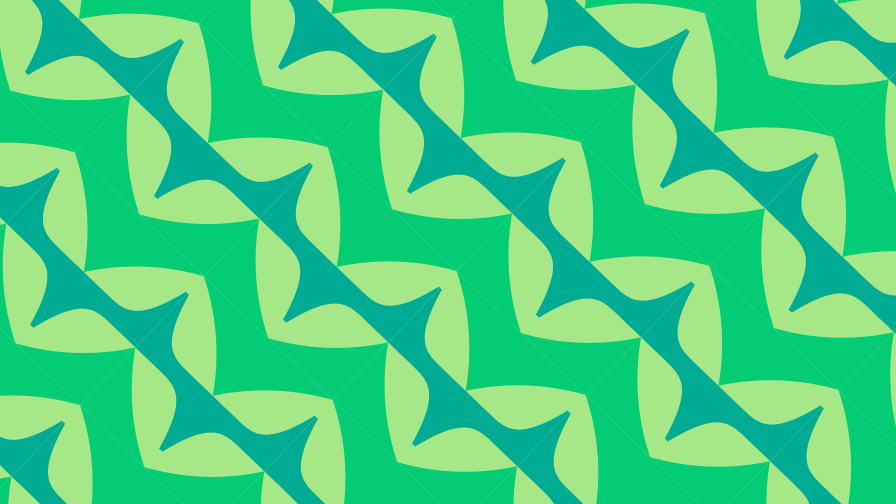
Reproduce this pattern procedurally as a Shadertoy shader.

```glsl
// Diagonal teal bands with thorn-like hooks, edged by pale leaf lobes on green.
// A tilted square lattice is folded into one half lobe by glide symmetry;
// a circular arc bounds the leaf, a quartic curve the band, and hairlines the tiles.

const vec3 GREEN = vec3(0.01, 0.80, 0.46);
const vec3 LEAF  = vec3(0.65, 0.91, 0.53);
const vec3 TEAL  = vec3(0.00, 0.67, 0.58);

const float TILE_SIDE  = 0.3548;             // in canvas heights
const float TILT       = 0.7653;             // radians, clockwise
const vec2  TILE_ORIGIN = vec2(0.906, 0.462);
const float BAND_HALF  = 0.052;              // the rest is in tile sides
const float SEAM_WIDTH = 0.0045;
const float SEAM_GLOW  = 0.25;

// Canvas position to tile coordinates: x along the bands, y across them.
vec2 toTile(vec2 p, vec2 origin, float angle, float side) {
    vec2 d = p - origin;
    float c = cos(angle), s = sin(angle);
    return vec2(c * d.x - s * d.y, -s * d.x - c * d.y) / side;
}

// Folds a tile to one half lobe: x from the lobe axis, y from the band centre.
vec2 foldLobe(vec2 tile) {
    float across = fract(tile.y) - 0.5;
    float shift = across < 0.0 ? 0.5 : 0.0;
    return vec2(abs(fract(tile.x + shift) - 0.5), abs(across));
}

// Signed distance to the circle through a and b that bulges up and right.
float arcDistance(vec2 p, vec2 a, vec2 b, float bulge) {
    vec2 chord = b - a;
    float radius = (0.25 * dot(chord, chord) + bulge * bulge) / (2.0 * bulge);
    vec2 outward = normalize(vec2(-chord.y, chord.x));
    vec2 centre = 0.5 * (a + b) - outward * (radius - bulge);
    return length(p - centre) - radius;
}

// Band edge that sweeps up into a blunt hook at x = 0.
float bandDistance(vec2 p, float halfWidth, float rise, float reach, float tip) {
    float t = max(1.0 - p.x / reach, 0.0);
    float edge = halfWidth + rise * t * t * t * t;
    float slope = 4.0 * rise * t * t * t / reach;
    return max((p.y - edge) / sqrt(1.0 + slope * slope), p.y - tip);
}

// Distance to the nearest tile border.
float seamDistance(vec2 tile) {
    vec2 d = 0.5 - abs(fract(tile) - 0.5);
    return min(d.x, d.y);
}

float coverage(float dist, float pixel) {
    return clamp(0.5 - dist / pixel, 0.0, 1.0);
}

void mainImage(out vec4 fragColor, in vec2 fragCoord) {
    vec2 p = fragCoord / iResolution.y;
    float pixel = 1.0 / (iResolution.y * TILE_SIDE);
    vec2 tile = toTile(p, TILE_ORIGIN, TILT, TILE_SIDE);
    vec2 lobe = foldLobe(tile);

    float leaf = arcDistance(lobe, vec2(0.0, 0.5), vec2(0.5, BAND_HALF), 0.042);
    float band = bandDistance(lobe, BAND_HALF, 0.365, 0.345, 0.368);

    vec3 color = mix(GREEN, LEAF, coverage(leaf, pixel));
    color = mix(color, TEAL, coverage(band, pixel));

    // Faint hairlines between tiles, fading evenly when thinner than a pixel
    float blur = max(pixel, SEAM_WIDTH);
    float seam = max(1.0 - seamDistance(tile) / blur, 0.0) * SEAM_WIDTH / blur;
    color = mix(color, LEAF, SEAM_GLOW * seam);

    fragColor = vec4(color, 1.0);
}
```
